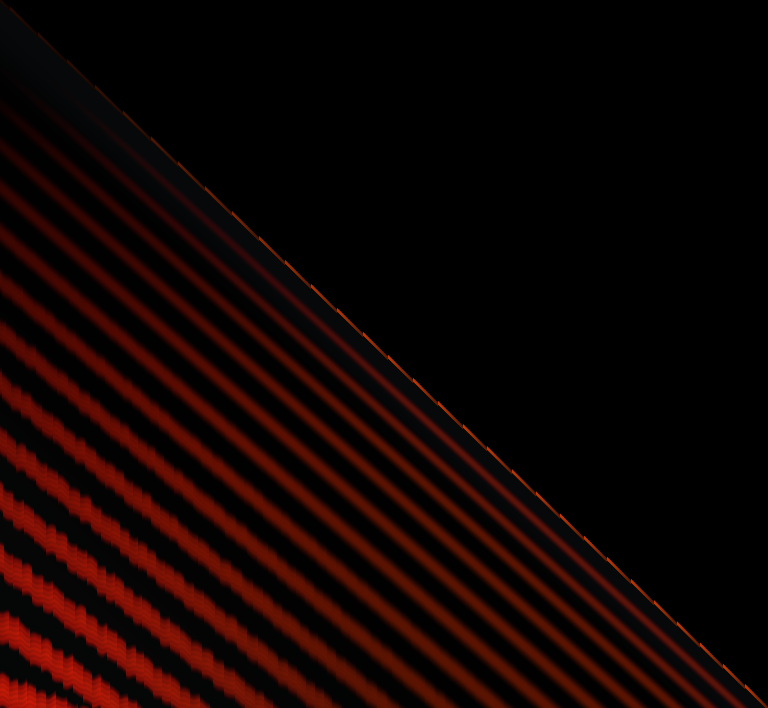
Give the GLSL for this background, as a Shadertoy shader.

```glsl
// Fanned glowing red ridges below a dark diagonal, rimmed by a dashed ember line.

const int   RIDGES      = 14;
const vec2  LEFT_FAN    = vec2(0.0435, 0.00187); // linear and quadratic spacing, left side
const vec2  BOTTOM_FAN  = vec2(0.0325, 0.00250); // the same along the bottom
const vec2  HALF_WIDTH  = vec2(0.0085, 0.00115); // base, growth per ridge
const float TOOTH_RATE  = 78.0;
const float TOOTH_DEPTH = 0.0075;
const vec3  DASH_PHASE  = vec3(-3.33, 26.35, 4.0);
const float RIM_WIDTH   = 0.0016;
const vec3  CRIMSON     = vec3(1.0, 0.09, 0.02);
const vec3  RUST        = vec3(1.0, 0.21, 0.0);
const vec3  EMBER       = vec3(0.85, 0.25, 0.02);
const vec3  SLATE       = vec3(0.020, 0.026, 0.031);
const vec3  SOOT        = vec3(0.015, 0.019, 0.018);

float hash(float n) {
    return fract(sin(n * 91.73) * 437.58);
}

// Ragged displacement along a ridge: saw teeth over layered sines.
float raggedness(float x, float id) {
    float phase = x * TOOTH_RATE + hash(id) * 7.0;
    float saw = fract(phase + 0.3 * sin(phase * 0.37)) - 0.5;
    float waves = 0.3 * sin(phase * 2.1 + id) + 0.2 * sin(phase * 4.7);
    return saw * (0.6 + 0.4 * hash(floor(phase) + id)) + waves;
}

// Brightness of the ridges; p.y is measured downward.
float heat(vec2 p) {
    float leftHeat = 0.66 * p.y * smoothstep(0.0, 0.28, p.y);
    float rightHeat = 0.34 * smoothstep(0.08, 0.65, p.y);
    return mix(leftHeat, rightHeat, smoothstep(0.0, 0.5, p.x));
}

vec3 ridges(vec2 p, float pixel) {
    vec3 glow = vec3(0.0);
    float warmth = smoothstep(0.05, 0.6, p.x);
    for (int i = 1; i <= RIDGES; i++) {
        float n = float(i);
        float startY = dot(LEFT_FAN, vec2(n, n * n));
        float endX = 1.0 - dot(BOTTOM_FAN, vec2(n, n * n));
        float d = p.y - startY - p.x * (1.0 - startY) / endX;

        float rough = smoothstep(4.0, 12.0, n) * (1.0 - 0.6 * warmth);
        float ragged = raggedness(p.x, n);
        d += ragged * rough * TOOTH_DEPTH;

        // Soft far ridges sharpen toward the lower left.
        float width = HALF_WIDTH.x + HALF_WIDTH.y * n;
        float blur = width * mix(0.7, 0.25, rough) + pixel;
        float body = 1.0 - smoothstep(width - blur, width + blur * 0.6, abs(d));
        float core = 1.0 - smoothstep(0.0, width, abs(d));

        // Fine grain runs lengthwise, with hatching across it.
        float grain = 0.5 + 0.5 * sin(d * 900.0 + 2.0 * sin(p.x * 31.0 + n));
        float shade = 0.82 + 0.22 * core + rough * (0.12 * grain + 0.12 * ragged);
        vec3 tint = mix(CRIMSON, RUST, clamp(warmth + 0.35 * core * rough, 0.0, 1.0));
        glow = max(glow, tint * body * shade);
    }
    return glow * heat(p);
}

void mainImage(out vec4 fragColor, in vec2 fragCoord) {
    vec2 uv = fragCoord / iResolution.xy;
    vec2 p = vec2(uv.x, 1.0 - uv.y);
    float pixel = 1.0 / iResolution.y;
    float depth = p.y - p.x; // distance below the diagonal

    // Dark surface between the ridges
    float nearRim = 1.0 - smoothstep(0.03, 0.13, depth);
    float lowerLeft = smoothstep(0.35, 0.8, depth);
    vec3 color = SLATE * nearRim + SOOT * lowerLeft + 0.004;
    color = max(color, ridges(p, pixel));
    color *= smoothstep(-pixel, pixel, depth);

    // Each rim dash starts bright and raised, then sinks into the edge.
    float dash = fract(dot(DASH_PHASE, vec3(1.0, p.x, p.x * p.x)));
    float lift = 0.0025 * (1.0 - dash) - 0.001;
    float rim = 1.0 - smoothstep(RIM_WIDTH, RIM_WIDTH + 1.5 * pixel, abs(depth + lift));
    float rimHeat = mix(0.2, 1.0, smoothstep(0.05, 0.5, p.x)) * mix(0.9, 0.4, dash);
    color = mix(color, EMBER * rimHeat, rim);

    fragColor = vec4(color, 1.0);
}
```
